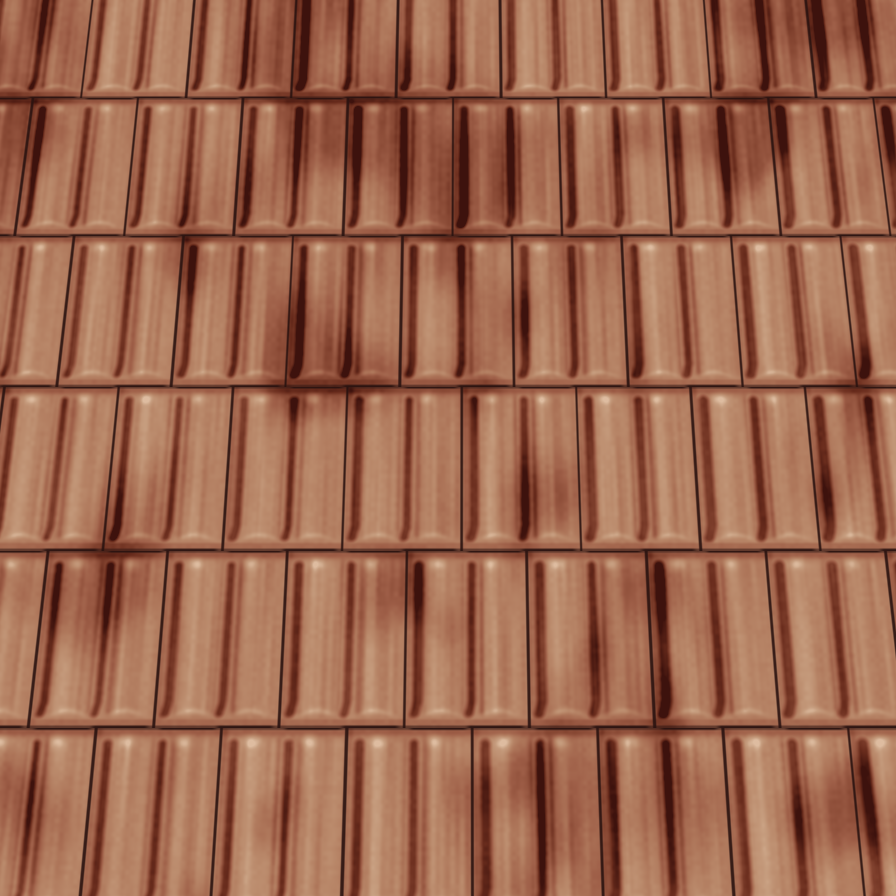
Give the GLSL for this texture, as a WebGL 2 fragment shader.

```glsl
#version 300 es
precision highp float;
// Weathered clay roof tiles in staggered rows, seen in mild perspective.
// Rows and columns come from an inverted perspective fit; each tile sums a
// tone from grooves, ridges, lip and wear, which a colour ramp then paints.
uniform vec2 u_resolution;
out vec4 fragColor;

// Layout, in canvas units measured down from the top
const float FIRST_EDGE = 0.1094;    // lower edge of the topmost row
const float ROW_HEIGHT = 0.1465;
const float ROW_GROWTH = 0.0073;
const float TILE_WIDTH = 0.1137;
const float WIDTH_GROWTH = 0.0322;
const float VANISH_X = 0.52;
const float FIRST_SHIFT = 0.335;
const float ROW_SHIFT = 0.543;

// Tile shape, in tile widths
const float ASPECT = 1.4;
const float GROOVE_A = 0.105;
const float GROOVE_B = 0.54;
const float GROOVE_RADIUS = 0.043;
const float SEAM_HALF = 0.011;

// Tones and wear
const float BASE_TONE = 0.60;
const float GROOVE_DEPTH = 0.44;
const float STREAK = 0.15;
const float STAIN = 0.30;
const vec3 SEAM_COLOR = vec3(0.16, 0.07, 0.06);
const vec3 CLAY[8] = vec3[8](
  vec3(0.24, 0.07, 0.05), vec3(0.41, 0.17, 0.11),
  vec3(0.53, 0.28, 0.20), vec3(0.62, 0.37, 0.28),
  vec3(0.68, 0.46, 0.35), vec3(0.73, 0.54, 0.42),
  vec3(0.78, 0.62, 0.50), vec3(0.87, 0.74, 0.63));

float hash(vec2 p) {
  vec3 q = fract(vec3(p.xyx) * 0.1031);
  q += dot(q, q.yzx + 33.33);
  return fract((q.x + q.y) * q.z);
}

float noise(vec2 p) {
  vec2 i = floor(p), f = fract(p);
  f = f * f * (3.0 - 2.0 * f);
  return mix(mix(hash(i), hash(i + vec2(1, 0)), f.x),
             mix(hash(i + vec2(0, 1)), hash(i + vec2(1, 1)), f.x), f.y);
}

float bump(float x, float center, float width) {
  float d = (x - center) / width;
  return exp(-d * d);
}

// Soft vertical capsule with rounded ends
float groove(vec2 tile, float center, float radius) {
  vec2 p = vec2(tile.x, tile.y * ASPECT);
  p.x += 0.03 * smoothstep(0.84, 0.96, tile.y);
  float y = clamp(p.y, 0.09 * ASPECT, 0.92 * ASPECT);
  float d = length(p - vec2(center, y)) - radius;
  return 1.0 - smoothstep(-0.03, 0.024, d);
}

vec3 clayColor(float tone) {
  float s = clamp(tone, 0.0, 0.999) * 7.0;
  int i = int(s);
  return mix(CLAY[i], CLAY[i + 1], fract(s));
}

void main() {
  vec2 pos = gl_FragCoord.xy / u_resolution;
  pos.y = 1.0 - pos.y;

  // Perspective rows and columns
  float root = sqrt(ROW_HEIGHT * ROW_HEIGHT + 4.0 * ROW_GROWTH * (pos.y - FIRST_EDGE));
  float rowPos = (root - ROW_HEIGHT) / (2.0 * ROW_GROWTH) + 1.0;
  float row = floor(rowPos);
  float width = TILE_WIDTH + WIDTH_GROWTH * pos.y;
  float colPos = (pos.x - VANISH_X) / width - FIRST_SHIFT - ROW_SHIFT * row;
  vec2 id = vec2(floor(colPos), row) + 40.0;
  vec2 tile = vec2(fract(colPos), rowPos - row);
  float u = tile.x, v = tile.y;
  vec2 aa = 1.0 / (u_resolution * vec2(width, root));

  // Ridges and grooves across the tile
  float body = smoothstep(0.02, 0.10, v) * (1.0 - smoothstep(0.90, 0.96, v));
  float radius = GROOVE_RADIUS + 0.014 * (pos.x - 0.5);
  float tone = BASE_TONE + 0.05 * (hash(id) - 0.5) + 0.06 * (pos.y - 0.4);
  tone += body * (0.17 * bump(u, 0.25, 0.07) + 0.06 * bump(u, 0.40, 0.05));
  tone += body * (0.13 * bump(u, 0.72, 0.06) + 0.06 * bump(u, 0.90, 0.06));
  tone -= body * (0.18 * bump(u, 0.625, 0.025) + 0.08 * bump(u, 0.465, 0.02));
  tone -= 0.12 * bump(u, 0.03, 0.03);
  tone += STREAK * body * (noise(vec2(u * 26.0 + id.x * 31.0, v * 1.5 + row * 9.0)) - 0.5);
  tone -= GROOVE_DEPTH * groove(tile, GROOVE_A, radius);
  tone -= GROOVE_DEPTH * groove(tile, GROOVE_B, radius * 0.9);

  // Rounded heads, scalloped foot and lip
  tone += 0.26 * bump(v, 0.075, 0.035) * (bump(u, 0.25, 0.07) + bump(u, 0.70, 0.06));
  float arch = cos(6.2832 * (u - 0.30) / 0.46);
  tone += 0.15 * bump(v, 0.925 - 0.018 * arch, 0.018) * (0.6 + 0.4 * arch);
  tone = mix(tone, 0.47, 0.8 * smoothstep(0.945, 0.965, v));
  tone -= 0.20 * bump(v, 0.025, 0.025);

  // Stains that cross tiles, and fine grain
  float stain = 0.7 * noise(pos * vec2(10.0, 8.0) + 4.7) + 0.3 * noise(pos * vec2(24.0, 14.0));
  tone -= STAIN * smoothstep(0.48, 0.82, stain);
  tone += 0.05 * (noise(pos * 190.0) - 0.5);
  vec3 color = clayColor(tone);

  // Shadow under each row, then the open seam between tiles
  float shade = mix(0.55, 0.95, smoothstep(0.48, 0.54, u) * (1.0 - smoothstep(0.92, 0.98, u)));
  float rowGap = 1.0 - smoothstep(0.010 - aa.y, 0.014 + aa.y, min(v, 1.0 - v));
  color = mix(color, SEAM_COLOR, rowGap * shade);
  float seamHalf = SEAM_HALF * (0.8 + 0.5 * hash(vec2(floor(colPos + 0.5), row) + 71.0));
  float seam = 1.0 - smoothstep(seamHalf - aa.x, seamHalf + aa.x, min(u, 1.0 - u));
  color = mix(color, SEAM_COLOR, 0.9 * seam);
  fragColor = vec4(color, 1.0);
}
```
